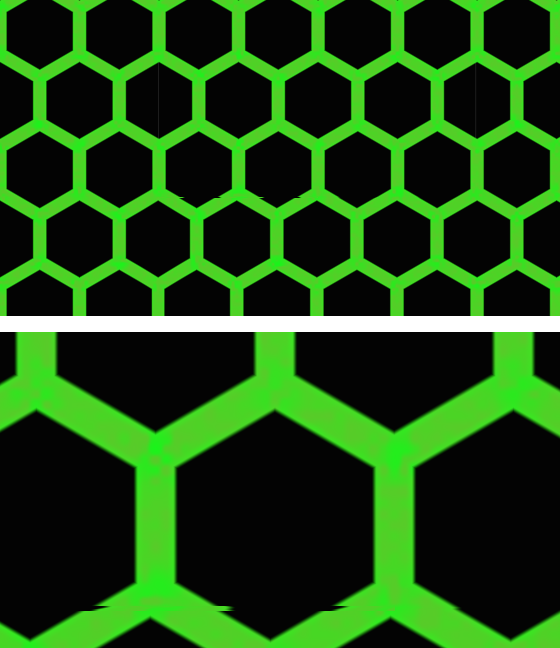
Top, the full canvas; bottom, a detail of the centre.
Write a Shadertoy shader that draws this pattern.

```glsl
// Honeycomb of black pointy-top hexagons framed by mottled green bars.
// Two interleaved rectangular grids give the nearest cell; the distance to its
// border draws the bars, and faint tile seams add a slight slip and hairlines.

const vec2 CELLS_PER_HEIGHT = vec2(3.974, 3.952);
const vec2 FIRST_CENTER = vec2(0.5, 1.8295);
const float BAR_HALF_WIDTH = 0.084;
const float SEAM_LEFT = 0.502;
const float SEAM_MIDDLE = 1.007;
const float SEAM_RIGHT = 1.506;
const float SEAM_HEIGHT = 0.375;

const vec3 BLACK = vec3(0.01);
const vec3 LEAF_GREEN = vec3(0.31, 0.82, 0.15);
const vec3 BRIGHT_GREEN = vec3(0.25, 0.89, 0.14);
const vec3 NEON_GREEN = vec3(0.12, 0.94, 0.11);

float hash(vec2 p) {
    return fract(sin(dot(p, vec2(127.1, 311.7))) * 43758.5453);
}

float valueNoise(vec2 p) {
    vec2 i = floor(p);
    vec2 f = fract(p);
    f = f * f * (3.0 - 2.0 * f);
    float low = mix(hash(i), hash(i + vec2(1.0, 0.0)), f.x);
    float high = mix(hash(i + vec2(0.0, 1.0)), hash(i + vec2(1.0, 1.0)), f.x);
    return mix(low, high, f.y);
}

// Offset from the centre of the nearest unit-wide hexagon.
vec2 hexOffset(vec2 p) {
    vec2 period = vec2(1.0, sqrt(3.0));
    vec2 a = mod(p + 0.5 * period, period) - 0.5 * period;
    vec2 b = mod(p, period) - 0.5 * period;
    return dot(a, a) < dot(b, b) ? a : b;
}

float borderDistance(vec2 offset) {
    vec2 q = abs(offset);
    return 0.5 - max(q.x, dot(q, vec2(0.5, 0.866)));
}

float jointDistance(vec2 offset) {
    vec2 q = abs(offset);
    return min(length(q - vec2(0.0, 0.577)), length(q - vec2(0.5, 0.289)));
}

// Slip of the lower tiles, plus a thin torn strip along the seam.
vec2 slipAtSeam(vec2 uv, float pixel) {
    float below = 1.0 - smoothstep(-pixel, pixel, uv.y - SEAM_HEIGHT);
    float fade = smoothstep(0.43, 0.6, uv.x) * clamp(SEAM_RIGHT - uv.x, 0.0, 1.0);
    float strip = step(abs(uv.y - SEAM_HEIGHT), 0.0026)
                * step(SEAM_LEFT, uv.x) * step(uv.x, SEAM_MIDDLE);
    return uv + vec2(0.0075 * below * fade - 0.013 * strip, 0.0);
}

float hairline(vec2 uv, float x, float pixel) {
    float width = max(0.0012, 0.5 * pixel);
    float line = 1.0 - smoothstep(width * 0.5, width * 1.5, abs(uv.x - x));
    return line * step(0.56, uv.y) * step(uv.y, 0.805);
}

// Mottled green, brighter near bar edges and joints.
vec3 barColor(vec2 p, float border, float joint) {
    float grain = valueNoise(p * 22.0);
    float patches = valueNoise(p * 5.0 + 17.0);
    float rim = smoothstep(0.045, 0.075, border);
    vec3 color = mix(LEAF_GREEN, BRIGHT_GREEN, rim * (0.4 + 0.6 * patches));
    float glow = (1.0 - smoothstep(0.03, 0.17, joint)) * (0.3 + 0.7 * patches);
    color = mix(color, NEON_GREEN, glow * smoothstep(0.1, 0.7, grain));
    return color + (grain - 0.5) * vec3(-0.07, 0.05, -0.02);
}

void mainImage(out vec4 fragColor, in vec2 fragCoord) {
    float pixel = 1.0 / iResolution.y;
    vec2 uv = fragCoord * pixel;
    vec2 p = slipAtSeam(uv, pixel) * CELLS_PER_HEIGHT - FIRST_CENTER;

    vec2 offset = hexOffset(p);
    float border = borderDistance(offset);
    float soft = max(0.012, 0.7 * pixel * CELLS_PER_HEIGHT.x);
    float bar = smoothstep(-soft, soft, BAR_HALF_WIDTH - border);

    // Faint grey seams show only on the black.
    float seam = max(hairline(uv, SEAM_LEFT, pixel), hairline(uv, SEAM_RIGHT, pixel));
    vec3 ground = BLACK + 0.1 * seam;

    // Red and blue fade sooner than green along the soft edge.
    vec3 cover = pow(vec3(bar), vec3(1.4, 1.0, 1.6));
    vec3 green = barColor(p, border, jointDistance(offset));
    fragColor = vec4(mix(ground, green, cover), 1.0);
}
```
